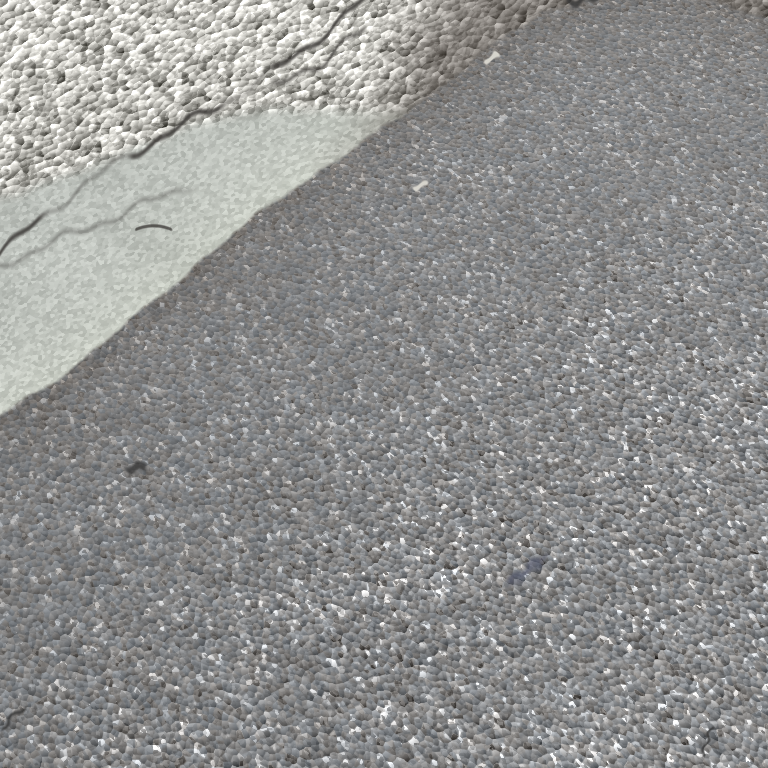
Reproduce this texture procedurally as a Shadertoy shader.

```glsl
#define ASPHALT vec3(0.515, 0.517, 0.520)
#define ROCK vec3(0.765, 0.760, 0.735)
#define SLAB vec3(0.735, 0.752, 0.730)
#define BROWN vec3(0.470, 0.450, 0.430)
#define CRACK_COLOR vec3(0.25, 0.24, 0.23)
#define GRAIN_SCALE 125.0
#define ROCK_SCALE 105.0
#define PERSPECTIVE 0.33
#define GRAIN_CONTRAST 0.34
#define ROCK_CONTRAST 0.62

vec3 hash3(vec2 p) {
    vec3 q = fract(p.xyx * vec3(0.1031, 0.1030, 0.0973));
    q += dot(q, q.yxz + 33.33);
    return fract((q.xxy + q.yzz) * q.zyx);
}

// Soft cellular noise: x = tone, y = lit relief, z = second tone
vec3 grains(vec2 p) {
    vec2 cell = floor(p), f = p - cell;
    vec3 sum = vec3(0.0);
    float total = 0.0;
    for (int j = -1; j <= 1; j++)
    for (int i = -1; i <= 1; i++) {
        vec2 o = vec2(i, j);
        vec3 h = hash3(cell + o + 200.0);
        vec2 d = f - o - h.xy;
        float w = exp(-13.0 * dot(d, d));
        sum += w * vec3(h.z, dot(d, vec2(-0.5, 0.86)), fract(h.z * 17.0 + h.x));
        total += w;
    }
    return sum / total;
}

// Broad variation from layered sines, about -1 to 1
float waves(vec2 p) {
    float v = 0.0, amp = 0.5;
    for (int i = 0; i < 4; i++) {
        v += amp * sin(p.x + 1.7 * sin(p.y)) * cos(p.y - 0.8 * sin(p.x * 0.7));
        p = mat2(1.5, 1.1, -1.1, 1.5) * p + 2.3;
        amp *= 0.55;
    }
    return v;
}

float segment(vec2 p, vec2 a, vec2 b) {
    vec2 ab = b - a;
    return length(p - a - ab * clamp(dot(p - a, ab) / dot(ab, ab), 0.0, 1.0));
}

float stroke(float dist, float width, float aa) {
    return 1.0 - smoothstep(width - aa, width + aa, dist);
}

float edgeHeight(float x) {
    float bend = max(x - 0.6, 0.0);
    return 0.458 + 0.76 * x - 1.5 * bend * bend - 0.007 * sin(x * 14.0)
         + 0.004 * sin(x * 61.0) * sin(x * 23.0);
}

vec3 asphalt(vec2 uv, float gap) {
    float depth = 1.0 - PERSPECTIVE * uv.y;
    vec2 ground = vec2(uv.x - 0.5, 1.0 / PERSPECTIVE) / depth;
    ground.y += 0.25 * ground.x;
    vec3 coarse = grains(ground * GRAIN_SCALE);
    vec3 fine = grains(ground.yx * GRAIN_SCALE * 1.7 + 9.0);
    float broad = waves(uv * vec2(9.0, 12.0));

    // Stones stand out more in the near right, less by the kerb
    float rough = mix(0.55, 1.1, smoothstep(0.0, 0.65, gap)) * (1.0 + 0.2 * broad);
    float tone = (coarse.x - 0.5) * 0.55 + coarse.y * 0.55 + (fine.x - 0.5) * 0.4;
    vec3 col = ASPHALT + GRAIN_CONTRAST * rough * tone + 0.018 * broad;
    col += 0.025 * smoothstep(0.2, 0.9, uv.x) - 0.02 * (1.0 - smoothstep(0.0, 0.3, uv.x));
    col += vec3(0.035, 0.005, -0.025) * (coarse.z - 0.5);
    col += 0.26 * rough * smoothstep(0.80, 0.97, coarse.x) * smoothstep(0.25, 0.7, fine.x);
    col -= 0.16 * rough * smoothstep(0.84, 0.98, coarse.z) * smoothstep(0.3, 0.7, fine.z);

    // Brown dust along the kerb
    float dust = exp(-max(gap, 0.0) * 22.0);
    return mix(col, col * vec3(0.89, 0.87, 0.85), dust);
}

vec3 rockFace(vec2 uv, float gap, float aa) {
    vec2 p = vec2(uv.x, uv.y * 1.3 - uv.x * 0.3);
    vec3 pits = grains(p * ROCK_SCALE);
    vec3 fine = grains(p * ROCK_SCALE * 1.9 + 5.0);
    float broad = waves(uv * vec2(14.0, 20.0));
    float tone = (pits.x - 0.5) * 0.6 + pits.y * 0.5 + (fine.x - 0.5) * 0.4;
    vec3 rough = ROCK + ROCK_CONTRAST * tone + 0.03 * broad;
    rough -= 0.20 * smoothstep(0.72, 0.95, pits.z);
    rough += 0.04 * smoothstep(0.84, 0.98, uv.y);

    vec3 smoothSlab = SLAB + 0.13 * (fine.x - 0.5) + 0.035 * broad;
    smoothSlab += vec3(0.05, 0.05, 0.035) * exp(gap * 16.0);
    float split = mix(0.735, 0.855, smoothstep(-0.08, 0.36, uv.x)) + 0.009 * broad;
    vec3 col = mix(smoothSlab, rough, smoothstep(-0.012, 0.012, uv.y - split));

    float stain = smoothstep(0.48, 0.65, uv.x + 0.4 * (1.0 - uv.y) + 0.03 * broad);
    col = mix(col, BROWN + 0.35 * tone, stain * 0.9);

    // Long diagonal cracks
    float jag = 0.005 * sin(uv.x * 57.0) + 0.003 * sin(uv.x * 131.0);
    float main = abs(uv.y - 0.67 - 0.70 * uv.x - 0.012 * sin(uv.x * 13.0) - jag);
    float upper = abs(uv.y - 0.655 - 0.64 * uv.x - jag * 1.5);
    float lower = abs(uv.y - 0.655 - 0.42 * uv.x + jag);
    float broken = smoothstep(-0.5, 0.3, sin(uv.x * 31.0 + 1.0) + 0.6 * sin(uv.x * 73.0));
    float crack = stroke(main, 0.0035, aa + 0.002) * mix(0.3, 0.85, broken);
    crack = max(crack, 0.6 * broken * stroke(upper, 0.003, aa + 0.002) * smoothstep(0.31, 0.36, uv.x));
    crack = max(crack, 0.35 * stroke(lower, 0.003, aa + 0.003) * (1.0 - smoothstep(0.22, 0.27, uv.x)));
    vec2 bow = uv + vec2(0.0, 9.0 * (uv.x - 0.2) * (uv.x - 0.2));
    crack = max(crack, 0.8 * stroke(segment(bow, vec2(0.178, 0.706), vec2(0.222, 0.706)), 0.002, aa));
    return mix(col, CRACK_COLOR, crack * (1.0 - 0.5 * stain));
}

void mainImage(out vec4 fragColor, in vec2 fragCoord) {
    vec2 uv = fragCoord / iResolution.xy;
    float aa = 1.0 / iResolution.y;
    float gap = (edgeHeight(uv.x) - uv.y) * 0.8 + 0.0025 * waves(uv * 90.0);
    vec3 col = mix(rockFace(uv, gap, aa), asphalt(uv, gap), smoothstep(-0.002 - aa, 0.002 + aa, gap));

    // Loose debris and the dark hollow at the top
    vec2 q = uv + 0.003 * vec2(sin(uv.y * 310.0), sin(uv.x * 270.0));
    float dark = stroke(segment(q, vec2(0.172, 0.389), vec2(0.187, 0.393)), 0.006, 0.004);
    dark = max(dark, stroke(segment(q, vec2(0.005, 0.055), vec2(0.028, 0.078)), 0.003, 0.003));
    dark = max(dark, stroke(segment(q, vec2(0.914, 0.018), vec2(0.927, 0.05)), 0.002, 0.002));
    dark = max(dark, stroke(segment(q, vec2(0.745, 0.996), vec2(0.785, 1.006)), 0.004, 0.003));
    col = mix(col, vec3(0.22), dark * 0.8);
    float blue = stroke(segment(q, vec2(0.665, 0.242), vec2(0.705, 0.272)), 0.005, 0.006);
    col = mix(col, vec3(0.30, 0.32, 0.42), blue * 0.55);
    float chip = stroke(segment(q, vec2(0.544, 0.757), vec2(0.553, 0.759)), 0.0035, 0.002);
    chip = max(chip, stroke(segment(q, vec2(0.636, 0.923), vec2(0.644, 0.927)), 0.004, 0.002));
    fragColor = vec4(clamp(mix(col, vec3(0.84, 0.83, 0.80), chip), 0.0, 1.0), 1.0);
}
```
